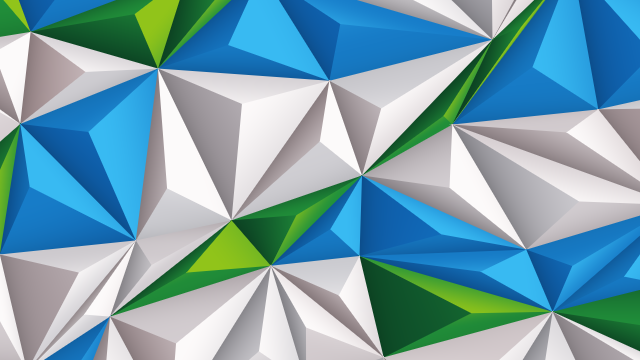
A Shadertoy shader for this background:

```glsl
// Columns are the steps between neighbouring grid corners, in canvas heights
const mat2 GRID = mat2(0.36, 0.09, -0.10, 0.29);
const vec2 LIGHT_DIR = vec2(0.96, 0.28);
const float JITTER = 0.58;
const float WHITE_SHARE = 0.54;
const float BLUE_SHARE = 0.26;

vec3 hash33(vec3 p) {
    p = fract(p * vec3(0.1031, 0.1030, 0.0973));
    p += dot(p, p.yxz + 33.33);
    return fract((p.xxy + p.yxx) * p.zyx);
}

vec2 gridCorner(vec2 id) {
    vec2 offset = hash33(vec3(id, 7.0)).xy - 0.5;
    return GRID * (id + JITTER * offset);
}

// Signed distance to the line a-b, positive on its left
float lineDistance(vec2 p, vec2 a, vec2 b) {
    vec2 along = normalize(b - a);
    return dot(p - a, vec2(-along.y, along.x));
}

// Positive inside a counter-clockwise triangle
float triangleDepth(vec2 p, vec2 a, vec2 b, vec2 c) {
    return min(lineDistance(p, a, b), min(lineDistance(p, b, c), lineDistance(p, c, a)));
}

vec3 ramp(vec3 dark, vec3 mid, vec3 light, float tone) {
    vec3 lower = mix(dark, mid, smoothstep(0.0, 0.5, tone));
    return mix(lower, light, smoothstep(0.55, 1.0, tone));
}

vec3 paint(float family, float warmth, float tone) {
    if (family < WHITE_SHARE) {
        vec3 dark = mix(vec3(0.64, 0.65, 0.68), vec3(0.68, 0.60, 0.61), warmth);
        vec3 mid = mix(vec3(0.82, 0.82, 0.84), vec3(0.84, 0.80, 0.81), warmth);
        return ramp(dark, mid, vec3(0.99, 0.98, 0.98), tone);
    }
    if (family < WHITE_SHARE + BLUE_SHARE) {
        return ramp(vec3(0.06, 0.39, 0.70), vec3(0.09, 0.49, 0.79), vec3(0.22, 0.73, 0.95), tone);
    }
    return ramp(vec3(0.06, 0.33, 0.17), vec3(0.13, 0.57, 0.23), vec3(0.57, 0.77, 0.10), tone);
}

// One sloping side of a pyramid, standing on the edge a-b
vec3 shadeFacet(vec2 p, vec2 a, vec2 b, vec2 apex, float family, vec3 rnd) {
    vec2 edge = b - a;
    vec2 outward = normalize(vec2(edge.y, -edge.x));
    float facing = dot(outward, LIGHT_DIR);
    float depth = max(lineDistance(p, a, b), 0.0);
    float rise = depth / max(lineDistance(apex, a, b), 0.001);
    float along = dot(p - a, edge) / dot(edge, edge);

    float tone = 0.5 + 0.45 * facing + 0.25 * (rnd.x - 0.5);
    tone += 0.22 * (rise - 0.4) + 0.5 * (rnd.y - 0.5) * (along - 0.5);

    // Soft shade in the creases turned away from the light
    float crease = exp(-depth / 0.05) * smoothstep(0.5, -0.8, facing);
    return paint(family, rnd.z, clamp(tone, 0.0, 1.0)) * (1.0 - 0.22 * crease);
}

// Adds a three-sided pyramid to the premultiplied layer
void addPyramid(inout vec4 layer, vec2 p, vec2 a, vec2 b, vec2 c, vec3 key, float family, float pixel) {
    if (triangleDepth(p, a, b, c) < -pixel) return;
    vec3 weight = 0.22 + hash33(key + 19.0);
    weight /= weight.x + weight.y + weight.z;
    vec2 apex = a * weight.x + b * weight.y + c * weight.z;
    vec2 corners[3] = vec2[3](a, b, c);

    for (int i = 0; i < 3; i++) {
        vec2 start = corners[i];
        vec2 end = corners[(i + 1) % 3];
        float coverage = clamp(0.5 + triangleDepth(p, start, end, apex) / pixel, 0.0, 1.0);
        coverage = min(coverage, 1.0 - layer.a);
        if (coverage <= 0.0) continue;
        vec3 rnd = hash33(key + float(i) * 5.0 + 41.0);
        layer += coverage * vec4(shadeFacet(p, start, end, apex, family, rnd), 1.0);
    }
}

void mainImage(out vec4 fragColor, in vec2 fragCoord) {
    float pixel = 1.0 / iResolution.y;
    vec2 p = fragCoord * pixel;
    vec2 home = floor(inverse(GRID) * p);
    vec4 layer = vec4(0.0);

    for (int y = -1; y <= 1; y++) {
        for (int x = -1; x <= 1; x++) {
            vec2 id = home + vec2(x, y);
            vec2 a = gridCorner(id);
            vec2 b = gridCorner(id + vec2(1, 0));
            vec2 c = gridCorner(id + vec2(1, 1));
            vec2 d = gridCorner(id + vec2(0, 1));

            // Even spread of colour families over the cells
            float family = fract(dot(id, vec2(0.7549, 0.5698)) + 0.1);
            float nextFamily = fract(family + 0.2);
            vec3 key = vec3(id, 3.0);

            // Random diagonal splits the cell in two
            if (hash33(key).x < 0.5) {
                addPyramid(layer, p, a, b, c, key, family, pixel);
                addPyramid(layer, p, a, c, d, key + 60.0, nextFamily, pixel);
            } else {
                addPyramid(layer, p, b, c, d, key, family, pixel);
                addPyramid(layer, p, b, d, a, key + 60.0, nextFamily, pixel);
            }
        }
    }
    fragColor = vec4(layer.rgb / max(layer.a, 0.001), 1.0);
}
```
